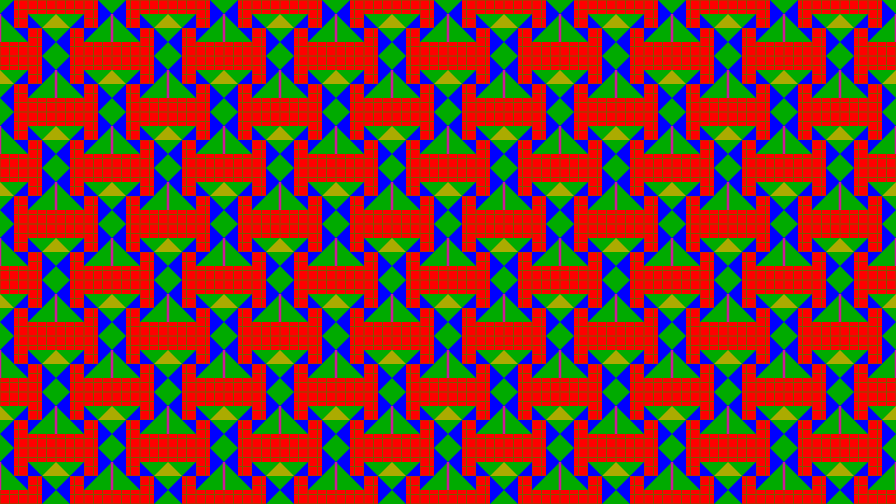
Write a Shadertoy shader that draws this pattern.

```glsl
const float CANVAS_UNITS = 36.0;   // units in the canvas height
const float TILE = 8.0;            // period of each motif lattice
const float GRID_STEP = 2.0 / 3.0;

const vec3 RED = vec3(1.0, 0.0, 0.0);
const vec3 GREEN = vec3(0.0, 0.67, 0.0);
const vec3 BLUE = vec3(0.0, 0.0, 1.0);
const vec3 OLIVE = vec3(0.67, 0.67, 0.0);
const vec3 PINK = vec3(0.8, 0.1, 0.6);

float fill(float dist, float pixel) {
    return clamp(0.5 - dist / pixel, 0.0, 1.0);
}

// Exact box coverage, also for lines thinner than a pixel
float stripe(float offset, float halfWidth, float pixel) {
    return fill(offset - halfWidth, pixel) - fill(offset + halfWidth, pixel);
}

float box(vec2 p, vec2 halfSize) {
    vec2 d = abs(p) - halfSize;
    return max(d.x, d.y);
}

vec2 repeatCentered(vec2 p, float period) {
    return p - period * round(p / period);
}

vec3 drawGrid(vec2 p, float pixel) {
    vec2 cell = repeatCentered(p, GRID_STEP);
    float vertical = stripe(cell.x, 0.018, pixel);
    float horizontal = stripe(cell.y, 0.018, pixel);
    return mix(RED, GREEN, max(vertical, horizontal));
}

vec3 drawMotif(vec3 color, vec2 p, float pixel) {
    vec2 a = abs(p);

    // I-shaped body: a column with a wide bar at each end
    float column = box(p, vec2(1.0, 3.0));
    float bars = box(vec2(p.x, a.y - 2.5), vec2(2.0, 0.5));
    float body = fill(min(column, bars), pixel);

    // Two triangles and the diamond between them
    float facets = (a.x - abs(a.y - 1.0)) * 0.7071;
    float cap = max((a.x + p.y - 3.0) * 0.7071, 2.0 - p.y);

    // Stem inside the lower triangle
    float stem = stripe(p.x, 0.09, pixel) * fill(p.y + 1.0, pixel);

    vec3 ink = mix(BLUE, GREEN, fill(facets, pixel));
    ink = mix(ink, OLIVE, fill(cap, pixel));
    ink = mix(ink, PINK, stem);
    return mix(color, ink, body);
}

void mainImage(out vec4 fragColor, in vec2 fragCoord) {
    float pixel = CANVAS_UNITS / iResolution.y;
    vec2 p = (fragCoord - vec2(0.5 * iResolution.x, 0.0)) * pixel;
    vec3 color = drawGrid(p, pixel);

    // Two lattices, staggered by half a tile
    for (int i = 0; i < 2; i++) {
        vec2 shift = 0.5 * TILE * vec2(float(i), float(1 - i));
        color = drawMotif(color, repeatCentered(p - shift, TILE), pixel);
    }
    fragColor = vec4(color, 1.0);
}
```
